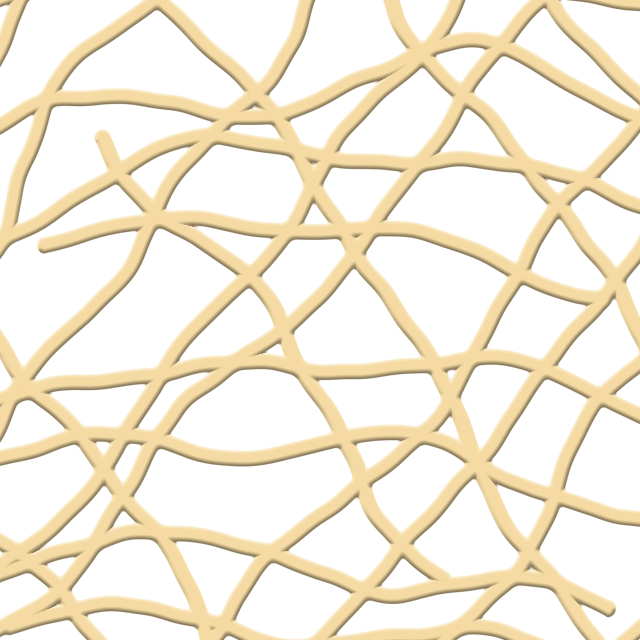
Give the GLSL for this pattern, as a Shadertoy shader.

```glsl
// Irregular web of rounded, bevelled cream strands crossing on white.

const vec3 BACKGROUND = vec3(1.0);
const vec3 STRAND     = vec3(0.96, 0.86, 0.64);
const vec3 HIGHLIGHT  = vec3(0.98, 0.93, 0.81);
const vec3 SHADOW     = vec3(0.52, 0.46, 0.34);

const float HALF_WIDTH   = 0.0122;  // strand radius, in canvas heights
const float FILLET       = 0.007;   // rounding where strands meet
const float SHADOW_BEVEL = 0.0085;  // width of the dark edge
const float LIGHT_BEVEL  = 0.0055;  // width of the pale edge
const float SOFTNESS     = 0.0012;  // minimum outline blur
const vec2  LIGHT_DIR    = vec2(-0.28, 0.96);

const float SWAY_SIZE   = 0.13;     // broad meander of each strand
const float SWAY_FREQ   = 2.9;
const float WOBBLE_SIZE = 0.013;    // small kinks
const float WOBBLE_FREQ = 11.0;
const float ANGLE_JITTER  = 0.32;
const float OFFSET_JITTER = 0.6;

// Families of strands: direction, spacing, arch and count.
const int   FAMILIES = 3;
const float ANGLE[FAMILIES]   = float[](0.0, 0.96, -0.92);
const float SPACING[FAMILIES] = float[](0.15, 0.16, 0.24);
const float ARCH[FAMILIES]    = float[](0.3, -0.08, 0.1);
const int   COUNT[FAMILIES]   = int[](8, 9, 6);

float hash(float n) {
    return fract(sin(n * 127.1 + 3.7) * 43758.5);
}

// 1D gradient noise: value in x, derivative in y.
vec2 gradientNoise(float x) {
    float i = floor(x), t = x - i;
    float g0 = 2.0 * hash(i) - 1.0;
    float g1 = 2.0 * hash(i + 1.0) - 1.0;
    float fade  = t * t * t * (t * (t * 6.0 - 15.0) + 10.0);
    float slope = 30.0 * t * t * (t - 1.0) * (t - 1.0);
    float a = g0 * t, b = g1 * (t - 1.0);
    return vec2(mix(a, b, fade), mix(g0, g1, fade) + slope * (b - a));
}

float smoothMin(float a, float b, float k) {
    float h = max(k - abs(a - b), 0.0) / k;
    return min(a, b) - 0.25 * h * h * k;
}

// Distance to one meandering strand with round ends.
float strandDistance(vec2 p, float angle, float offset, float arch, float seed) {
    angle += ANGLE_JITTER * (hash(seed + 0.3) - 0.5);
    float c = cos(angle), s = sin(angle);
    vec2 q = vec2(c * p.x + s * p.y, c * p.y - s * p.x);

    float reach = mix(0.43, 0.9, hash(seed + 0.6));
    float x = clamp(q.x, -reach, reach);
    vec2 sway   = gradientNoise(x * SWAY_FREQ + seed * 23.7);
    vec2 wobble = gradientNoise(x * WOBBLE_FREQ + seed * 51.3);

    float y = offset - arch * x * x + SWAY_SIZE * sway.x + WOBBLE_SIZE * wobble.x;
    float slope = -2.0 * arch * x + SWAY_SIZE * SWAY_FREQ * sway.y
                + WOBBLE_SIZE * WOBBLE_FREQ * wobble.y;
    float across = (q.y - y) * inversesqrt(1.0 + slope * slope);
    return length(vec2(q.x - x, across)) - HALF_WIDTH;
}

// Union of all strands.
float webDistance(vec2 p) {
    float d = 1.0;
    for (int f = 0; f < FAMILIES; f++) {
        for (int i = 0; i < COUNT[f]; i++) {
            float seed = float(f * 17 + i) + 5.0;
            float slot = float(i) - 0.5 * float(COUNT[f] - 1);
            float offset = SPACING[f] * (slot + OFFSET_JITTER * (hash(seed) - 0.5));
            offset += 0.08 * ARCH[f];
            d = smoothMin(d, strandDistance(p, ANGLE[f], offset, ARCH[f], seed), FILLET);
        }
    }
    return d;
}

void mainImage(out vec4 fragColor, in vec2 fragCoord) {
    vec2 p = (fragCoord - 0.5 * iResolution.xy) / iResolution.y;

    // Outward normal from the distance gradient.
    float d = webDistance(p);
    vec2 e = vec2(0.0012, 0.0);
    vec2 gradient = vec2(webDistance(p + e.xy), webDistance(p + e.yx)) - d;
    vec2 normal = gradient / max(length(gradient), 1e-5);
    float lit = dot(normal, normalize(LIGHT_DIR));

    // Bevel: pale towards the light, dark away from it.
    float depth = max(-d, 0.0);
    float pale = (1.0 - smoothstep(0.0, LIGHT_BEVEL, depth)) * smoothstep(0.0, 0.6, lit);
    float dark = (1.0 - smoothstep(0.0, SHADOW_BEVEL, depth)) * smoothstep(0.0, 0.6, -lit);
    vec3 color = mix(STRAND, HIGHLIGHT, pale);
    color = mix(color, SHADOW, dark);

    // Soft outline over the background.
    float blur = max(SOFTNESS, 0.8 / iResolution.y);
    color = mix(color, BACKGROUND, smoothstep(-blur, blur, d));
    fragColor = vec4(color, 1.0);
}
```
